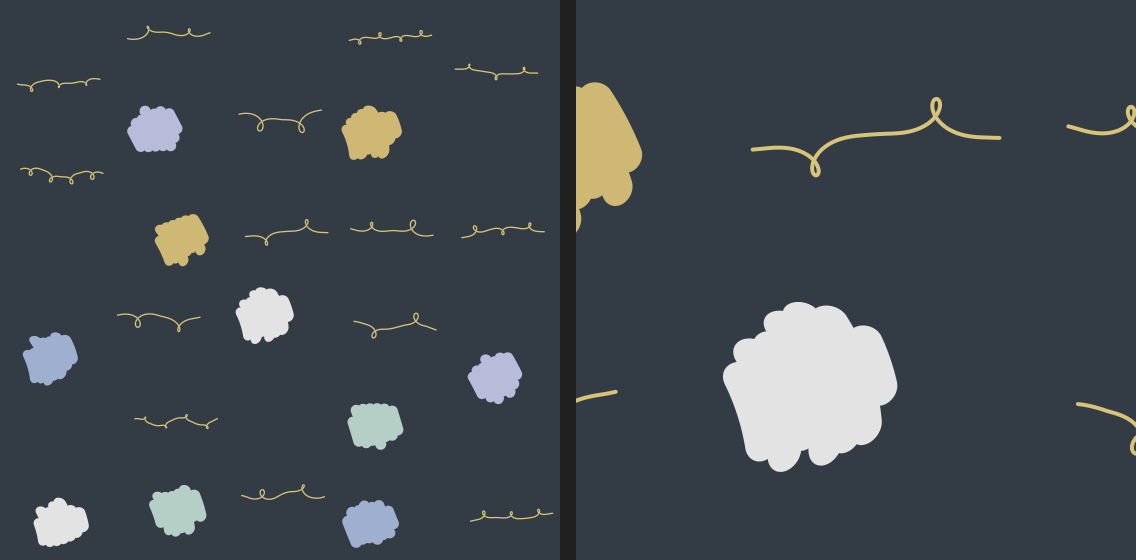
Left: the whole. Right: its middle third, enlarged.
Give the GLSL for this pattern, as a WebGL 2 fragment shader.

```glsl
#version 300 es
precision highp float;

uniform vec2 u_resolution;
out vec4 outColor;

#define COLUMNS 5.0
#define BLOB_COUNT 10
#define ITEM_COUNT 24
#define BLOB_RADIUS 0.038
#define BRUSH_RADIUS 0.0105
#define BRUSH_STROKES 7
#define LINE_LENGTH 0.147
#define LINE_HALF_WIDTH 0.00118
#define LINE_STEPS 120

const float TAU = 6.28319;
const vec3 SLATE = vec3(0.200, 0.230, 0.268);
const vec3 LINE_GOLD = vec3(0.845, 0.765, 0.480);
const vec3 PAINTS[5] = vec3[5](
    vec3(0.890, 0.890, 0.890),   // white
    vec3(0.810, 0.720, 0.455),   // gold
    vec3(0.620, 0.685, 0.810),   // blue
    vec3(0.725, 0.735, 0.860),   // lavender
    vec3(0.710, 0.812, 0.778));  // mint

float hash(float item, float slot) {
    vec3 p = fract(vec3(item, slot, item) * 0.1031 + 0.17);
    p += dot(p, p.yzx + 33.33);
    return fract((p.x + p.y) * p.z);
}

float vary(float item, float slot, float low, float high) {
    return mix(low, high, hash(item, slot));
}

mat2 rotation(float angle) {
    float c = cos(angle), s = sin(angle);
    return mat2(c, s, -s, c);
}

float segmentDistance(vec2 p, vec2 a, vec2 b) {
    vec2 ab = b - a;
    float t = clamp(dot(p - a, ab) / max(dot(ab, ab), 1e-9), 0.0, 1.0);
    return length(p - a - ab * t);
}

// Dab of paint: slanted brush strokes side by side with uneven ends
float blobDistance(vec2 p, float item) {
    float size = vary(item, 1.0, 0.92, 1.1);
    p = rotation(-vary(item, 2.0, 0.25, 0.55)) * p / size;
    p.x += vary(item, 3.0, -1.0, 5.0) * p.y * p.y;
    float d = 1.0;
    for (int i = 0; i < BRUSH_STROKES; i++) {
        float s = float(i);
        float across = 2.0 * s / float(BRUSH_STROKES - 1) - 1.0;
        float reach = BLOB_RADIUS * 0.9 * sqrt(1.0 - 0.72 * across * across);
        float x = across * BLOB_RADIUS;
        vec2 top = vec2(x, reach + vary(item, 10.0 + s, -0.010, 0.008));
        vec2 bottom = vec2(x, -reach + vary(item, 20.0 + s, -0.008, 0.010));
        d = min(d, segmentDistance(p, bottom, top) - BRUSH_RADIUS);
    }
    return d * size;
}

// Pen line: a slow wave that makes a round turn once per loop
float squiggleDistance(vec2 p, float item) {
    if (abs(p.y) > 0.06) return 1.0;
    p = rotation(vary(item, 1.0, -0.08, 0.08)) * p;
    float loops = floor(vary(item, 2.0, 2.0, 4.99));
    float spread = vary(item, 3.0, 0.24, 0.5);
    float radius = vary(item, 4.0, 1.6, 2.1) * LINE_LENGTH * 2.0 * spread
                 / (1.5 * TAU * loops);
    float side = hash(item, 5.0) < 0.5 ? -1.0 : 1.0;
    float flipping = step(0.6, hash(item, 6.0));
    float waveHeight = vary(item, 7.0, 0.002, 0.008);
    float waves = vary(item, 8.0, 0.8, 2.2);
    float phase = hash(item, 9.0);

    float d = 1.0;
    vec2 previous = vec2(0.0);
    for (int i = 0; i <= LINE_STEPS; i++) {
        float t = float(i) / float(LINE_STEPS);
        float index = min(floor(t * loops), loops - 1.0);
        float turn = TAU * smoothstep(0.5 - spread, 0.5 + spread, t * loops - index);
        float r = radius * vary(item, 30.0 + index, 0.85, 1.15);
        float direction = side * (1.0 - 2.0 * flipping * mod(index, 2.0));
        vec2 point = vec2((t - 0.5) * LINE_LENGTH + r * sin(turn),
                          waveHeight * sin(TAU * (waves * t + phase))
                          + direction * r * (1.0 - cos(turn)));
        if (i > 0) d = min(d, segmentDistance(p, previous, point));
        previous = point;
    }
    return d - LINE_HALF_WIDTH;
}

void main() {
    float canvas = min(u_resolution.x, u_resolution.y);
    vec2 uv = gl_FragCoord.xy / canvas;

    // Columns alternate between four tall and six short cells
    float column = floor(uv.x * COLUMNS);
    float odd = mod(column, 2.0);
    float rows = 4.0 + 2.0 * odd;
    float row = floor(uv.y * rows);
    vec2 cell = 1.0 / vec2(COLUMNS, rows);

    // Shuffle the cells so that blobs and lines mix
    float item = 5.0 * column - odd + row;
    int rank = int(item) * 7 % ITEM_COUNT;
    bool isBlob = rank < BLOB_COUNT;

    // Shift each item inside its own cell
    vec2 margin = isBlob ? vec2(0.062) : vec2(0.083, 0.042);
    vec2 jitter = vec2(hash(item, 50.0), hash(item, 51.0)) * 2.0 - 1.0;
    vec2 center = (vec2(column, row) + 0.5) * cell + jitter * (0.5 * cell - margin);
    vec2 p = uv - center;

    float d = isBlob ? blobDistance(p, item) : squiggleDistance(p, item);
    vec3 ink = isBlob ? PAINTS[rank % 5] : LINE_GOLD;
    float coverage = clamp(0.5 - d * canvas, 0.0, 1.0);
    outColor = vec4(mix(SLATE, ink, coverage), 1.0);
}
```
